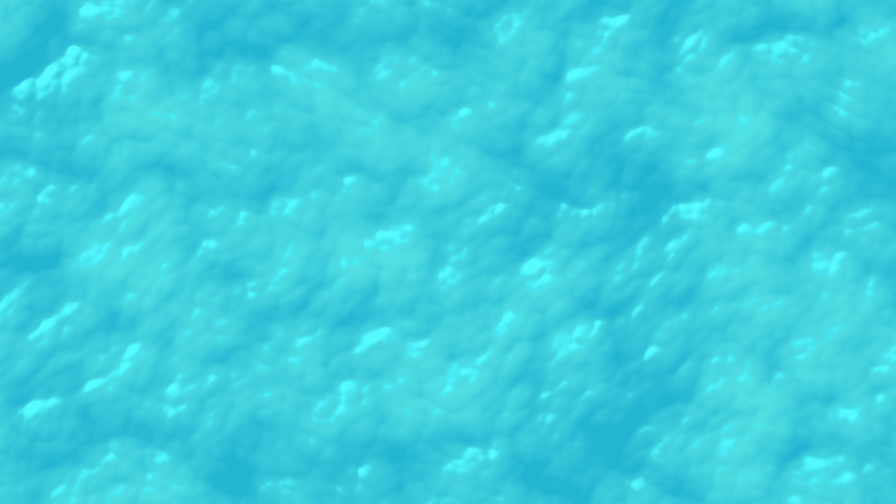
A Shadertoy shader for this texture:

```glsl
#define LUMP_SCALE 7.0
#define OCTAVES 4
#define OCTAVE_RATIO 1.8
#define OCTAVE_GAIN 0.43
#define PATCH_SCALE 3.4
#define SOFTNESS 8.5
#define SLOPE_STEP 0.010
#define LIGHT_DIR vec2(-0.55, 0.835)
#define DEEP_COLOR vec3(0.14, 0.71, 0.825)
#define PALE_COLOR vec3(0.34, 0.89, 0.89)
#define HALO_COLOR vec3(0.24, 0.87, 0.94)
#define GLINT_COLOR vec3(0.33, 0.98, 0.99)

vec2 hash2(vec2 cell) {
    vec3 q = fract(cell.xyx * vec3(0.1031, 0.1030, 0.0973));
    q += dot(q, q.yzx + 33.33);
    return fract((q.xx + q.yz) * q.zy);
}

// Cellular noise with a smooth minimum: squared distance to the nearest seed
float softCells(vec2 p) {
    vec2 cell = floor(p);
    vec2 local = p - cell;
    float sum = 0.0;
    for (int y = -1; y <= 1; y++) {
        for (int x = -1; x <= 1; x++) {
            vec2 offset = vec2(x, y);
            vec2 seed = offset + 0.12 + 0.76 * hash2(cell + offset);
            vec2 d = seed - local;
            sum += exp(-SOFTNESS * dot(d, d));
        }
    }
    return -log(sum) / SOFTNESS;
}

// Layered sines bend the cells out of their grid
vec2 warp(vec2 p) {
    p += 0.025 * sin(p.yx * vec2(7.3, 6.1) + vec2(0.4, 2.1));
    p += 0.008 * sin(p.yx * vec2(23.0, 19.0) + p * 8.0 + vec2(1.7, 0.3));
    return p;
}

// Rounded lumps, each octave turned and shrunk
float lumpHeight(vec2 p) {
    const mat2 turn = mat2(0.80, 0.60, -0.60, 0.80);
    float height = 0.0;
    float amplitude = 1.0 / LUMP_SCALE;
    p = warp(p) * LUMP_SCALE;
    for (int i = 0; i < OCTAVES; i++) {
        p = turn * p + vec2(17.3, 9.1);
        height -= amplitude * softCells(p);
        amplitude *= OCTAVE_GAIN;
        p *= OCTAVE_RATIO;
    }
    return height;
}

void mainImage(out vec4 fragColor, in vec2 fragCoord) {
    vec2 p = fragCoord / iResolution.y;

    // Slope toward the light, and height about its mean
    vec2 reach = 0.5 * SLOPE_STEP * LIGHT_DIR;
    float back = lumpHeight(p - reach);
    float front = lumpHeight(p + reach);
    float slope = (back - front) / SLOPE_STEP;
    float height = 0.5 * (back + front) * LUMP_SCALE + 0.26;

    // Broad light and dark patches in two sizes
    vec2 broad = warp(p) * PATCH_SCALE;
    float patches = 0.15 - softCells(broad + 41.7);
    patches += 0.8 * (0.15 - softCells(broad.yx * 0.5 + 23.1));

    // Body tone
    float tone = 0.57 + 0.21 * clamp(slope, -2.0, 1.3);
    tone += 0.8 * patches + 0.7 * height;
    vec3 color = mix(DEEP_COLOR, PALE_COLOR, clamp(tone, 0.0, 1.1));

    // Soft wet highlights on the lit shoulders of the lumps
    float gleam = slope + 1.4 * height + 0.5 * patches;
    color = mix(color, HALO_COLOR, 0.75 * smoothstep(0.55, 1.15, gleam));
    color = mix(color, GLINT_COLOR, smoothstep(0.75, 1.6, gleam));

    fragColor = vec4(color, 1.0);
}
```
